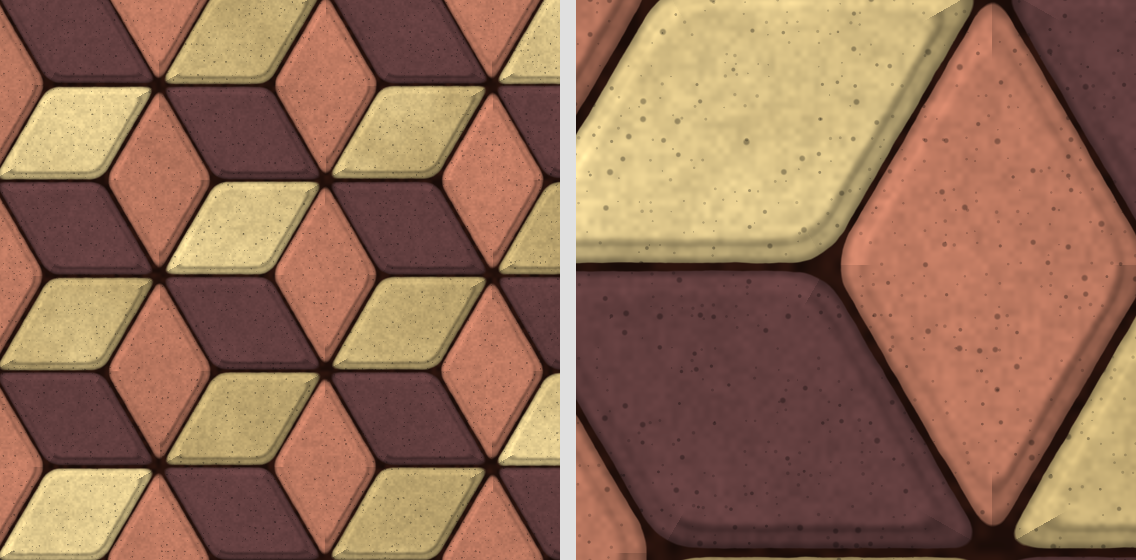
Left, the full canvas; right, a detail of the centre.
This pattern is drawn by a WebGL 2 fragment shader. Its source:

```glsl
#version 300 es
precision highp float;
// Rhombus paving in three colours of concrete, laid as tumbling blocks with bevelled rims.

#define HEX_CENTER vec2(0.383, 0.678)   // centre of one three-stone hexagon
#define HEX_SIDE vec2(0.1984, 0.1967)   // stone side, across and down
#define JOINT 0.013                     // half joint width, in stone sides
#define BEVEL 0.075                     // rim width, in stone sides
#define ROUNDING 0.10
#define PLUM vec3(0.385, 0.245, 0.245)
#define TERRACOTTA vec3(0.735, 0.47, 0.375)
#define SAND_LIGHT vec3(0.87, 0.78, 0.55)
#define SAND_DEEP vec3(0.78, 0.68, 0.455)
#define JOINT_COLOR vec3(0.13, 0.06, 0.04)
#define LIGHT_DIR vec2(-0.6, 0.8)

uniform vec2 u_resolution;
out vec4 fragColor;

const float THIRD_TURN = 2.0943951;
const float STONE_HEIGHT = 0.8660254;

float hash(vec2 p) {
  vec3 q = fract(p.xyx * vec3(0.1031, 0.1030, 0.0973));
  q += dot(q, q.yzx + 33.33);
  return fract((q.x + q.y) * q.z);
}

float noise(vec2 p) {
  vec2 i = floor(p), f = fract(p);
  f = f * f * (3.0 - 2.0 * f);
  return mix(mix(hash(i), hash(i + vec2(1, 0)), f.x),
             mix(hash(i + vec2(0, 1)), hash(i + vec2(1, 1)), f.x), f.y);
}

float fbm(vec2 p) {
  float sum = 0.0, amp = 0.5;
  for (int i = 0; i < 4; i++) {
    sum += amp * noise(p);
    p = p * 2.03 + 17.3;
    amp *= 0.5;
  }
  return sum;
}

vec2 rotate(vec2 v, float a) {
  float c = cos(a), s = sin(a);
  return vec2(c * v.x - s * v.y, s * v.x + c * v.y);
}

float smoothMax(float a, float b, float k) {
  float h = max(k - abs(a - b), 0.0) / k;
  return max(a, b) + h * h * k * 0.25;
}

// Offset from the nearest hexagon centre
vec2 hexOffset(vec2 p) {
  vec2 period = vec2(3.0, 1.7320508);
  vec2 a = mod(p, period) - period * 0.5;
  vec2 b = mod(p - period * 0.5, period) - period * 0.5;
  return dot(a, a) < dot(b, b) ? a : b;
}

// Small scattered pores
float pores(vec2 p) {
  vec2 cell = floor(p);
  float seed = hash(cell + 71.0);
  vec2 spot = 0.3 + 0.4 * vec2(hash(cell + 5.0), hash(cell + 29.0));
  float radius = mix(0.10, 0.24, hash(cell + 43.0));
  return step(0.80, seed) * (1.0 - smoothstep(radius * 0.4, radius, length(p - cell - spot)));
}

void main() {
  vec2 uv = gl_FragCoord.xy / u_resolution.y;
  float pixel = 1.0 / (u_resolution.y * HEX_SIDE.y);
  vec2 p = (uv - HEX_CENTER) / HEX_SIDE;

  // Hexagon, then which of its three stones
  vec2 offset = hexOffset(p);
  vec2 hexId = round((p - offset) / vec2(1.5, STONE_HEIGHT));
  float angle = atan(offset.y, offset.x);
  float stone = min(floor((angle < 0.0 ? angle + 3.0 * THIRD_TURN : angle) / THIRD_TURN), 2.0);
  vec2 stoneId = hexId * 3.0 + vec2(stone, stone * 7.0) + 200.0;
  float tint = hash(stoneId);

  // Distance inward from the stone's edge, with slightly uneven laying
  vec2 local = rotate(offset, -stone * THIRD_TURN);
  vec2 skew = vec2(STONE_HEIGHT * local.x + 0.5 * local.y, local.y) - 0.5 * STONE_HEIGHT;
  skew += 0.012 * (vec2(hash(stoneId + 11.0), hash(stoneId + 23.0)) - 0.5);
  vec2 reach = abs(skew);
  float inset = 0.5 * STONE_HEIGHT - smoothMax(reach.x, reach.y, ROUNDING);
  inset += 0.008 * (fbm(uv * 70.0) - 0.5);
  vec2 normal = reach.x > reach.y ? sign(skew.x) * vec2(STONE_HEIGHT, 0.5)
                                  : vec2(0.0, sign(skew.y));
  float lit = dot(rotate(normal, stone * THIRD_TURN), LIGHT_DIR);

  // Stone colour with blotches, grain and pores
  float blotch = fbm(uv * 9.0 + tint * 40.0);
  vec3 sand = mix(SAND_DEEP, SAND_LIGHT, smoothstep(0.2, 0.8, 0.5 * tint + 0.6 * blotch));
  vec3 color = stone < 0.5 ? PLUM : stone < 1.5 ? TERRACOTTA : sand;
  color *= 0.95 + 0.08 * tint + 0.14 * (blotch - 0.45);
  color *= 1.0 + 0.10 * (noise(uv * 260.0) - 0.5) + 0.08 * (noise(uv * 110.0) - 0.5);
  color *= 1.0 - 0.30 * pores(uv * 95.0) - 0.18 * pores(uv * 160.0 + 9.0);

  // Bevelled rim: lit slope, crease against the face, worn outer edge
  float rim = 1.0 - smoothstep(BEVEL - 0.012, BEVEL + 0.004, inset);
  float crease = exp(-pow((inset - BEVEL) / 0.013, 2.0));
  color *= 1.0 + rim * (0.15 * lit - 0.07);
  color *= 1.0 + crease * (0.20 * lit - 0.10);
  color *= mix(0.72, 1.0, smoothstep(JOINT, JOINT + 0.028, inset));

  // Dark joint
  float cover = smoothstep(JOINT - pixel, JOINT + pixel, inset);
  vec3 gap = JOINT_COLOR * (0.7 + 0.7 * noise(uv * 120.0));
  fragColor = vec4(mix(gap, color, cover), 1.0);
}
```
